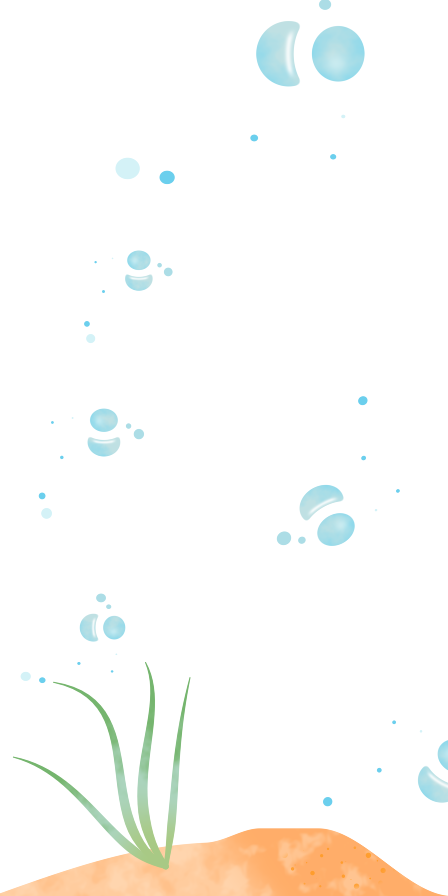
This background is drawn by a Shadertoy shader. Its source:

```glsl
// Watercolour seabed: bubble clusters rising over a sandy dune with sea grass.
// Canvas units: x runs 0..100, y runs 0..200, origin at the lower left.

const vec3 WHITE = vec3(1.0);
const vec3 AQUA = vec3(0.56, 0.85, 0.92);
const vec3 TEAL = vec3(0.75, 0.88, 0.89);
const vec3 DOT_BLUE = vec3(0.42, 0.81, 0.93);
const vec3 PALE_BLUE = vec3(0.83, 0.95, 0.97);
const vec3 PEACH = vec3(1.0, 0.80, 0.62);
const vec3 ORANGE = vec3(1.0, 0.68, 0.41);
const vec3 SPOT = vec3(1.0, 0.60, 0.12);
const vec3 LEAF = vec3(0.46, 0.71, 0.43);
const vec3 MIST = vec3(0.67, 0.83, 0.74);

float coverage(float d, float px) { return 1.0 - smoothstep(-0.6 * px, 0.6 * px, d); }

float ellipse(vec2 p, vec2 r) { return (length(p / r) - 1.0) * min(r.x, r.y); }

float smoothMax(float a, float b, float k) {
    float h = max(k - abs(a - b), 0.0) / k;
    return max(a, b) + 0.25 * h * h * k;
}

vec2 hash2(vec2 p) {
    vec2 s = vec2(dot(p, vec2(127.1, 311.7)), dot(p, vec2(269.5, 183.3)));
    return fract(sin(s) * 437.585);
}

// Layered sines, 0..1
float wash(vec2 p) {
    float sum = 0.0, amp = 0.25;
    for (int i = 0; i < 4; i++) {
        sum += amp * sin(p.x + 1.7 * sin(p.y)) * cos(p.y - 1.3 * sin(p.x));
        p = mat2(1.4, 1.2, -1.2, 1.4) * p + 2.3;
        amp *= 0.55;
    }
    return 0.5 + sum;
}

// Cellular speckles: distance to the nearest scattered disc
float speckles(vec2 p) {
    float d = 9.0;
    for (int i = 0; i < 9; i++) {
        vec2 cell = floor(p) + vec2(i % 3 - 1, i / 3 - 1);
        vec2 seed = hash2(cell);
        d = min(d, length(p - cell - seed) - 0.32 * seed.x * seed.y);
    }
    return d;
}

// One cluster: round bubble at its origin, bean bubble below, scattered dots
vec3 cluster(vec3 col, vec2 p, vec2 center, mat2 basis, float paleDot, float px) {
    vec3 dots[7] = vec3[7](vec3(5.5, -1.3, 0.6), vec3(7.8, -3.1, 1.15),
        vec3(-11.5, -0.5, 0.3), vec3(-7.0, 0.5, 0.2), vec3(-9.4, -8.3, 0.38),
        vec3(-13.8, -16.9, 0.75), vec3(-12.8, -20.8, 1.2));
    vec2 q = inverse(basis) * (p - center);
    px /= sqrt(abs(determinant(basis)));
    float tone = wash(q * 0.6 + center);

    // Round bubble, deeper at its rim
    float rim = length(q / vec2(3.1, 2.6));
    vec3 shade = mix(TEAL, AQUA, clamp(0.3 + 0.45 * rim * rim + (tone - 0.5) - 0.08 * q.x, 0.0, 1.0));
    shade = mix(shade, PALE_BLUE, 0.6 * exp(-dot(q + vec2(1.1, 0.2), q + vec2(1.1, 0.2))));
    col = mix(col, shade, coverage(ellipse(q, vec2(3.1, 2.6)), px));

    // Bean bubble with a white glint along its hollow side
    float hollow = ellipse(q - vec2(0.0, -1.6), vec2(4.6, 2.8));
    float bean = smoothMax(ellipse(q - vec2(0.0, -4.9), vec2(3.65, 3.2)), -hollow, 0.7);
    shade = mix(TEAL, AQUA, clamp(0.25 - 0.22 * (q.y + 6.0) - 0.12 * q.x + (tone - 0.5), 0.0, 1.0));
    float glint = exp(-pow((hollow - 0.55) / 0.3, 2.0)) * (1.0 - smoothstep(1.6, 3.0, abs(q.x)));
    col = mix(col, mix(shade, WHITE, 0.8 * glint), coverage(bean, px));

    // Loose dots
    for (int i = 0; i < 7; i++) {
        vec3 ink = i < 2 ? mix(TEAL, AQUA, 0.4) : (i == 3 || i == 6) ? PALE_BLUE : DOT_BLUE;
        float alpha = i == 6 ? paleDot : 1.0;
        col = mix(col, ink, alpha * coverage(length(q - dots[i].xy) - dots[i].z, px));
    }
    return col;
}

vec3 sand(vec3 col, vec2 p, float px) {
    float slope = 0.6 + 11.4 * sin(1.5708 * clamp(p.x / 50.0, 0.0, 1.0));
    float height = (slope + 3.1 * smoothstep(46.0, 58.0, p.x)) * (1.0 - smoothstep(71.0, 101.0, p.x));
    float tone = wash(p * 0.25);
    vec3 ground = mix(PEACH, ORANGE, smoothstep(44.0, 62.0, p.x + 0.7 * p.y - 5.0));
    ground = mix(ground, vec3(1.0, 0.88, 0.76), 0.45 * smoothstep(0.5, 0.75, tone));
    ground = mix(ground, ORANGE, 0.35 * smoothstep(0.5, 0.25, tone) * step(0.0, p.x));
    float patchMask = 1.0 - smoothstep(0.7, 1.0, length((p - vec2(75.0, 6.5)) / vec2(14.0, 6.0)));
    ground = mix(ground, SPOT, 0.8 * patchMask * coverage(speckles(p / 3.2), px / 3.2));
    return mix(col, ground, coverage(p.y - height, px));
}

// Tapered cubic curve from root to tip
vec3 blade(vec3 col, vec2 p, vec2 c1, vec2 c2, vec2 tip, float width, float px) {
    vec2 root = vec2(37.0, 6.6), a = root;
    float best = 1e3, along = 0.0;
    for (int i = 1; i <= 28; i++) {
        float t = float(i) / 28.0, s = 1.0 - t;
        vec2 b = s * s * s * root + 3.0 * s * t * (s * c1 + t * c2) + t * t * t * tip;
        float h = clamp(dot(p - a, b - a) / dot(b - a, b - a), 0.0, 1.0);
        float u = (float(i - 1) + h) / 28.0;
        float d = length(p - mix(a, b, h)) - width * mix(0.5, 1.0, smoothstep(0.0, 0.25, u)) * (1.0 - u * u) - 0.12;
        if (d < best) { best = d; along = u; }
        a = b;
    }
    vec3 ink = mix(vec3(0.66, 0.79, 0.52), MIST, smoothstep(0.1, 0.4, along));
    ink = mix(ink, LEAF, smoothstep(0.35, 0.8, along + 0.5 * (wash(p * 0.3) - 0.5)));
    return mix(col, ink, coverage(best, px));
}

void mainImage(out vec4 fragColor, in vec2 fragCoord) {
    vec2 p = fragCoord / iResolution.xy * vec2(100.0, 200.0);
    float px = 100.0 / iResolution.x;
    vec3 col = sand(WHITE, p, px);

    col = blade(col, p, vec2(24.1, 9.8), vec2(19.1, 27.2), vec2(3.0, 31.0), 0.95, px);
    col = blade(col, p, vec2(19.6, 16.2), vec2(34.8, 43.4), vec2(12.0, 47.7), 1.05, px);
    col = blade(col, p, vec2(25.0, 22.7), vec2(38.3, 40.0), vec2(32.5, 52.1), 1.15, px);
    col = blade(col, p, vec2(39.6, 21.6), vec2(38.3, 31.1), vec2(42.4, 48.7), 0.85, px);

    col = cluster(col, p, vec2(75.5, 188.0), mat2(0.0, 2.0, 2.26, 0.0), 1.0, px);
    col = cluster(col, p, vec2(31.0, 141.9), mat2(0.84), 1.0, px);
    col = cluster(col, p, vec2(23.2, 106.2), mat2(1.0), 1.0, px);
    col = cluster(col, p, vec2(75.0, 81.8), mat2(-1.23, -0.7, 0.65, -1.13), 0.0, px);
    col = cluster(col, p, vec2(25.5, 59.9), mat2(0.0, 0.85, 0.95, 0.0), 1.0, px);
    col = cluster(col, p, vec2(101.8, 31.2), mat2(1.17, -0.71, 0.74, 1.18), 0.0, px);
    fragColor = vec4(col, 1.0);
}
```
